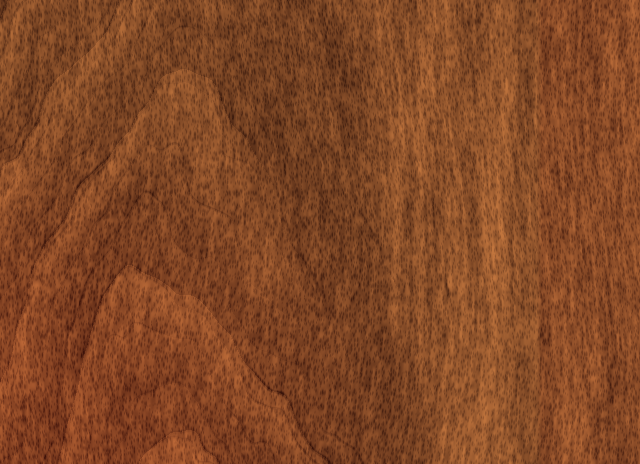
Write a Shadertoy shader that draws this texture.

```glsl
// Varnished wood board: arched cathedral grain on the left, straight grain on the right.
// A warped arch height gives the growth rings; stretched value noise gives the fibres
// and stretched cellular noise the short dark pores.

vec2 hash2(vec2 p) {
    vec3 a = fract(p.xyx * vec3(0.1031, 0.1030, 0.0973));
    a += dot(a, a.yzx + 33.33);
    return fract((a.xx + a.yz) * a.zy);
}

// Smooth noise centred on zero
float noise(vec2 p) {
    vec2 i = floor(p), f = fract(p);
    f = f * f * (3.0 - 2.0 * f);
    float low = mix(hash2(i).x, hash2(i + vec2(1, 0)).x, f.x);
    float high = mix(hash2(i + vec2(0, 1)).x, hash2(i + vec2(1, 1)).x, f.x);
    return mix(low, high, f.y) - 0.5;
}

// Cellular noise: one pore of random size per cell
float pores(vec2 p) {
    vec2 cell = floor(p);
    float nearest = 2.0;
    for (int y = -1; y <= 1; y++)
    for (int x = -1; x <= 1; x++) {
        vec2 id = cell + vec2(x, y), h = hash2(id + 71.0);
        nearest = min(nearest, length(id + h - p) + 0.3 * h.x);
    }
    return 1.0 - smoothstep(0.15, 0.65, nearest);
}

// Height of the arch that passes through a point
float archHeight(vec2 p) {
    float dx = p.x - 0.36 - 0.04 * sin(5.0 * p.y + 2.6);
    float limb = sqrt(dx * dx + 0.003) - 0.055;
    float right = max(dx, 0.0);
    float height = p.y + limb * (dx < 0.0 ? 2.1 : 1.3) + 1.6 * right * right * right;
    height += 0.018 * sin(15.0 * p.x + 4.0 * p.y) + 0.012 * sin(31.0 * p.x - 9.0 * p.y);
    return height + 0.11 * noise(p * vec2(9, 5)) + 0.045 * noise(p * vec2(26, 15));
}

// Thin dark line at each ring border, with its width in canvas units
float ringLine(float phase, float period, float slope, float width) {
    float gap = (0.5 - abs(fract(phase) - 0.5)) * period / slope;
    return 1.0 - smoothstep(0.2 * width, width, gap);
}

void mainImage(out vec4 fragColor, in vec2 fragCoord) {
    vec2 p = fragCoord / iResolution.y;
    float height = archHeight(p);
    float slope = max(length(vec2(dFdx(height), dFdy(height))) * iResolution.y, 0.4);
    float straight = smoothstep(0.72, 0.92, p.x + 0.15 * noise(p * vec2(30, 3)));

    // Arched rings: pale below each border, then slowly darker
    float phase = (0.835 - height) / 0.4;
    float finePhase = (0.79 - height) / 0.125 + 0.8 * noise(p * 4.0);
    float ring = fract(phase);
    float arched = mix(0.61, 0.36, smoothstep(0.1, 0.62, ring + 0.25 * noise(p * vec2(18, 9))));
    arched += 0.10 * (0.5 - fract(finePhase)) + 0.14 * noise(p * vec2(5, 3) + 9.0);

    // Straight grain: upright bands of several widths
    float sway = p.x + 0.008 * sin(4.0 * p.y) + 0.004 * sin(11.0 * p.y + 1.0);
    float bands = 0.61 + 0.28 * noise(vec2(sway * 13.0, p.y * 0.9))
                + 0.26 * noise(vec2(sway * 46.0, p.y * 1.8));
    float board = smoothstep(1.155, 1.17, p.x);
    bands = mix(bands, 0.53 + 0.5 * (bands - 0.61), board);
    float tone = mix(arched, bands, straight);

    // Dark slanting zone between the two kinds of grain
    float edge = p.x - 0.9 + 0.2 * p.y + 0.07 * noise(p * vec2(40, 3)) + 0.06 * noise(p * 5.0);
    float shade = smoothstep(-0.30, -0.10, edge) * (1.0 - smoothstep(-0.02, 0.05, edge));
    tone = mix(tone, 0.27 + 0.12 * noise(p * vec2(30, 4)), 0.78 * shade);

    // Ring borders, broken and faded towards the straight grain
    float faint = (1.0 - straight) * smoothstep(-0.35, 0.25, noise(p * 7.0 + 3.0));
    tone -= 0.30 * faint * ringLine(phase, 0.4, slope, 0.006);
    tone -= 0.19 * faint * ringLine(finePhase, 0.125, slope, 0.004);

    // Fibres and pores, slightly bent along the grain
    vec2 grain = p + vec2(0.02 * sin(5.0 * p.y + 3.0 * p.x), 0.0);
    tone += 0.42 * noise(grain * vec2(190, 65));
    tone += mix(0.20, 0.36, straight) * noise(grain * vec2(165, 11));
    tone += 0.16 * noise(grain * vec2(70, 18));
    tone += 0.09 - 0.34 * pores(grain * vec2(200, 72));

    // Small split and a pale knot
    vec2 split = (p - vec2(0.962 + 0.003 * sin(90.0 * p.y), 0.373)) / vec2(0.004, 0.026);
    tone -= 0.7 * exp(-dot(split, split));
    vec2 knot = (p - vec2(1.205, 0.965)) / vec2(0.025, 0.04);
    tone += 0.3 * exp(-dot(knot, knot)) - 0.16 * exp(-0.2 * dot(knot, knot));

    // Varnish colour, redder at the lower left and on the far right
    vec3 color = mix(vec3(0.32, 0.165, 0.085), vec3(0.70, 0.42, 0.22), clamp(tone, -0.3, 1.15));
    float red = (1.0 - smoothstep(0.1, 0.9, length(p * vec2(0.8, 1.0)))) + 0.4 * board;
    color += red * vec3(0.03, -0.025, -0.012);
    fragColor = vec4(color, 1.0);
}
```
